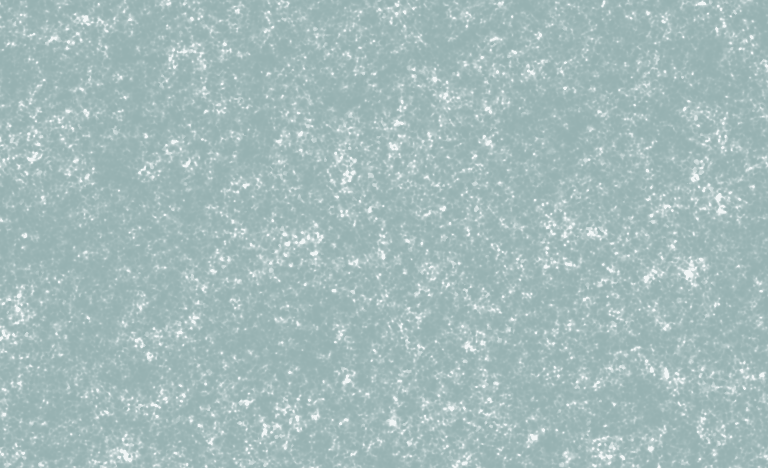
Give the GLSL for this texture, as a Shadertoy shader.

```glsl
// Chalky grey-teal surface dusted with pale, clumped mineral specks.
// Layers of cellular grain, from faint drifts to fine dust, pass through an
// exponential tone curve; small ragged flecks are scattered in the clumps.

#define BASE_COLOR  vec3(0.586, 0.692, 0.692)
#define CHALK_COLOR vec3(0.945, 0.965, 0.965)
#define LAYERS      5
#define DRIFT_FREQ  12.0   // cells per canvas height, broadest layer
#define FREQ_STEP   2.0    // frequency ratio between layers
#define STRETCH     1.25   // elongation of the broad layers
#define TILT        0.38   // direction of elongation, radians
#define DUST_LEVEL  0.1    // median chalk cover
#define DUST_GAIN   0.93   // contrast of the tone curve
#define FLECK_FREQ  85.0   // fleck cells per canvas height
#define FLECK_COVER 0.5

vec3 hash3(vec2 cell, float seed) {
    vec3 q = fract(vec3(cell.xyx + seed * 17.3) * vec3(0.1031, 0.1030, 0.0973));
    q += dot(q, q.yxz + 33.33);
    return fract((q.xxy + q.yzz) * q.zyx);
}

// Sum of soft bumps, one random point and strength per cell; unit deviation.
float cellGrain(vec2 p, float seed) {
    vec2 cell = floor(p);
    float sum = 0.0;
    for (int y = -1; y <= 1; y++)
    for (int x = -1; x <= 1; x++) {
        vec2 id = cell + vec2(x, y);
        vec3 rnd = hash3(id, seed);
        vec2 offset = p - id - rnd.xy;
        float bump = max(0.0, 1.0 - dot(offset, offset));
        sum += (rnd.z - 0.5) * bump * bump;
    }
    return sum * 4.37;
}

// Sparse discs with ragged rims; most cells stay empty.
float flecks(vec2 p, float raggedness) {
    vec2 cell = floor(p);
    float cover = 0.0;
    for (int y = -1; y <= 1; y++)
    for (int x = -1; x <= 1; x++) {
        vec2 id = cell + vec2(x, y);
        vec3 rnd = hash3(id, 11.0);
        float present = step(0.92, rnd.z);
        float radius = mix(0.16, 0.46, smoothstep(0.92, 1.0, rnd.z));
        float dist = length(p - id - rnd.xy) + raggedness;
        cover = max(cover, present * (1.0 - smoothstep(radius - 0.14, radius + 0.14, dist)));
    }
    return cover;
}

void mainImage(out vec4 fragColor, in vec2 fragCoord) {
    vec2 p = fragCoord / iResolution.y + 2.0;

    // Broad layers lie along a slightly rising direction.
    float c = cos(TILT), s = sin(TILT);
    vec2 along = vec2(c * p.x + s * p.y, c * p.y - s * p.x) + 4.0;

    // Layered grain, weighted to the fine end, normalised to unit deviation.
    float grain = 0.0, clump = 0.0, fine = 0.0, power = 0.0;
    float freq = DRIFT_FREQ;
    for (int i = 0; i < LAYERS; i++) {
        float level = float(i) / float(LAYERS - 1);
        float weight = mix(0.2, 0.7, level);
        vec2 scale = vec2(mix(1.0 / STRETCH, 1.0, level), 1.0);
        fine = cellGrain(along * scale * freq, float(i));
        grain += weight * fine;
        power += weight * weight;
        if (i < 3) clump += weight * fine;
        freq *= FREQ_STEP;
    }
    grain *= inversesqrt(power);

    // Dust follows the tone curve; flecks gather where the clumps are dense.
    float dust = min(DUST_LEVEL * exp(DUST_GAIN * grain), 1.0);
    float dense = smoothstep(-0.2, 0.9, clump);
    float fleck = FLECK_COVER * dense * flecks(p * FLECK_FREQ, -0.14 * fine);
    float chalk = 1.0 - (1.0 - dust) * (1.0 - fleck);

    fragColor = vec4(mix(BASE_COLOR, CHALK_COLOR, chalk), 1.0);
}
```
